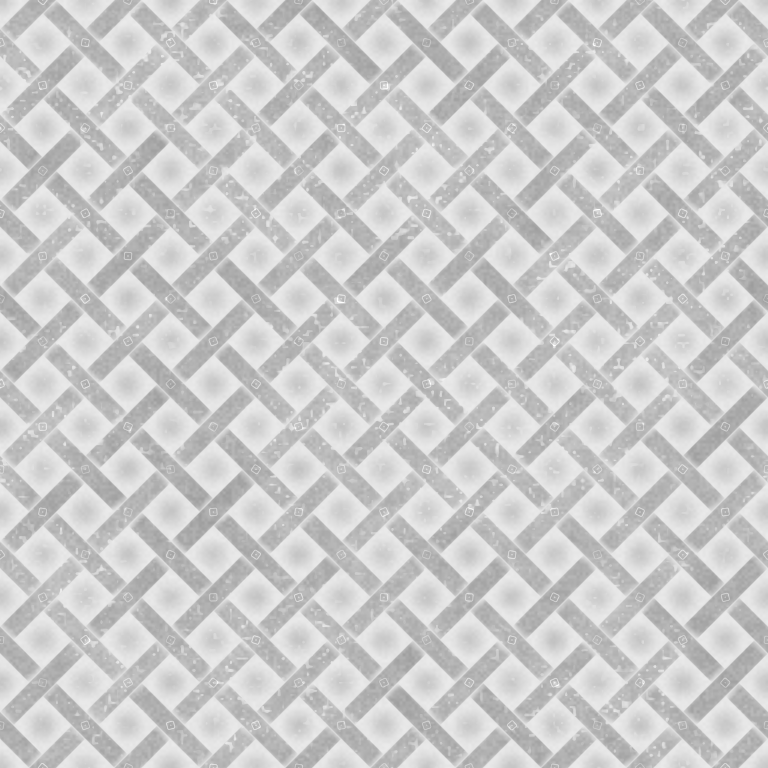
Give the GLSL for this pattern, as a WebGL 1 fragment shader.

```glsl
precision highp float;
// Worn grey diagonal basket weave with shaded diamonds and small stamped marks.

uniform vec2 u_resolution;

const float REPEATS = 9.0;
const float HALF_WIDTH = 0.155;

float hash(vec2 p) {
  return fract(sin(dot(p, vec2(127.1, 311.7))) * 43758.5453);
}

// Value noise that wraps after `period` cells across the canvas.
float wrapNoise(vec2 uv, float period) {
  vec2 p = uv * period;
  vec2 i = floor(p);
  vec2 f = fract(p);
  f = f * f * (3.0 - 2.0 * f);
  vec2 a = mod(i, period);
  vec2 b = mod(i + 1.0, period);
  return mix(mix(hash(a), hash(vec2(b.x, a.y)), f.x),
             mix(hash(vec2(a.x, b.y)), hash(b), f.x), f.y);
}

// Random value of a crossing, wrapped to the canvas.
float crossingHash(vec2 crossing, float seed) {
  vec2 id = vec2(crossing.x + crossing.y, crossing.x - crossing.y);
  return hash(mod(floor(id + 0.5), 2.0 * REPEATS) + seed);
}

float strip(float d, float halfWidth, float aa) {
  return 1.0 - smoothstep(halfWidth - aa, halfWidth + aa, abs(d));
}

// Small rounded square outline with a dot, turned by `angle`.
float stamp(vec2 p, float angle, float aa) {
  float c = cos(angle);
  float s = sin(angle);
  vec2 q = abs(mat2(c, s, -s, c) * p);
  float box = length(max(q - 0.035, 0.0)) + min(max(q.x, q.y) - 0.035, 0.0);
  float outline = strip(box - 0.025, 0.009, 0.6 * aa);
  return max(outline, 0.7 * strip(length(p), 0.014, 0.5 * aa));
}

void main() {
  vec2 uv = gl_FragCoord.xy / u_resolution;
  float aa = REPEATS * 1.2 / min(u_resolution.x, u_resolution.y);

  // Diagonal lattice: strands cross at the half-integers.
  vec2 p = uv * REPEATS;
  vec2 lattice = vec2(p.x + p.y, p.x - p.y);
  vec2 crossing = floor(lattice) + 0.5;
  vec2 d = lattice - crossing;

  // The strand on top changes from one column of crossings to the next.
  bool falling = mod(floor(crossing.x + crossing.y + 0.5), 2.0) < 0.5;
  vec2 across = falling ? vec2(1.0, 0.0) : vec2(0.0, 1.0);
  float overD = dot(d, across);
  float underD = dot(d, 1.0 - across);
  vec2 neighbour = crossing + across * sign(overD);

  // Wear: broad patches, mottling, grain and pale specks.
  float patches = wrapNoise(uv, 14.0);
  float mottle = wrapNoise(uv + 0.37, 54.0);
  float grain = wrapNoise(uv + 0.13, 256.0) - 0.5;
  float specks = smoothstep(0.68, 0.92, wrapNoise(uv + 0.61, 190.0))
               * smoothstep(0.2, 0.75, 0.6 * patches + 0.4 * mottle);

  // Diamonds: grey in the middle, pale at the rim.
  vec2 inner = 0.5 - abs(d);
  vec2 cell = floor(lattice + 0.5);
  float centre = 0.785 + 0.03 * (crossingHash(cell, 31.0) - 0.5);
  float shade = mix(centre, 0.905, smoothstep(0.0, 0.36, length(inner)));
  shade += 0.025 * grain + 0.012 * (mottle - 0.5);
  shade += 0.07 * specks * (1.0 - smoothstep(0.05, 0.26, length(inner)));

  // Strands: slightly different tones, with paler ends where they pass under.
  float wear = 0.06 * (patches - 0.5) + 0.05 * (mottle - 0.5)
             + 0.07 * grain + 0.14 * specks;
  float overTone = 0.705 + 0.05 * (crossingHash(crossing, 7.0) - 0.5) + wear;
  float underTone = 0.705 + 0.05 * (crossingHash(neighbour, 7.0) - 0.5) + wear;
  float fade = 1.0 - smoothstep(HALF_WIDTH, HALF_WIDTH + 0.13, abs(overD));
  underTone = mix(underTone, 0.89, fade * (0.45 + 0.5 * mottle));
  overTone += 0.03 * smoothstep(0.11, HALF_WIDTH, abs(overD));
  underTone += 0.03 * smoothstep(0.11, HALF_WIDTH, abs(underD));

  shade = mix(shade, underTone, strip(underD, HALF_WIDTH, aa));
  shade = mix(shade, 0.89, 0.6 * strip(overD, HALF_WIDTH + 0.02, aa));
  shade = mix(shade, overTone, strip(overD, HALF_WIDTH, aa));

  // Stamped mark on each crossing, turned and worn at random.
  float angle = 1.57 * crossingHash(crossing, 53.0);
  float strength = 0.08 + 0.08 * crossingHash(crossing, 71.0);
  shade += strength * stamp(d, angle, aa);

  gl_FragColor = vec4(vec3(clamp(shade, 0.0, 1.0)), 1.0);
}
```
